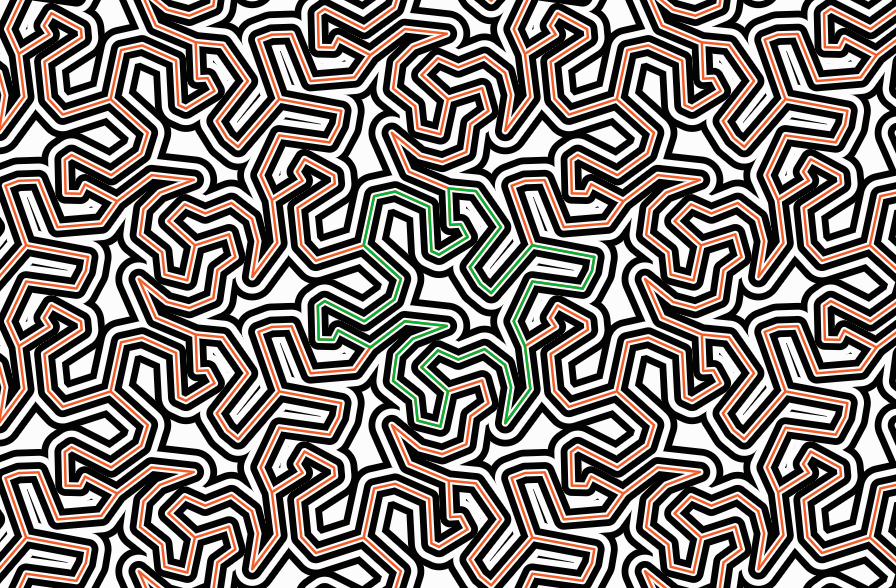
Write a WebGL 1 fragment shader that draws this pattern.

```glsl
precision highp float;
// Interlocking three-fold creature outlines with concentric black and white contours, one outlined in green.
uniform vec2 u_resolution;

#define TALL 503.0        // canvas height in pattern units
#define SPACING 250.0     // distance between repeats
#define CORE 1.05         // half width of the coloured line
#define HALO 3.0          // outer radius of each contour band
#define BAND_1 8.8
#define BAND_2 14.2
#define BAND_3 20.0
#define ORANGE vec3(0.95, 0.36, 0.15)
#define GREEN vec3(0.02, 0.70, 0.22)
#define INK vec3(0.01)
#define PAPER vec3(0.99)

vec2 pen;       // end of the last drawn segment
float nearest;  // squared distance to the current curve

void lineTo(vec2 p, float x, float y) {
  vec2 end = vec2(x, y);
  vec2 along = end - pen;
  vec2 rel = p - pen;
  vec2 gap = rel - along * clamp(dot(rel, along) / dot(along, along), 0.0, 1.0);
  nearest = min(nearest, dot(gap, gap));
  pen = end;
}

// Each edge runs from a rotation centre to a junction of three tiles.
void armEdge(vec2 p) {
  lineTo(p, 9.0, 42.0);
  lineTo(p, 27.0, 46.0);
  lineTo(p, 56.0, 33.0);
  lineTo(p, 58.0, -5.0);
  lineTo(p, 64.5, -8.0);
  lineTo(p, 89.0, 7.0);
  lineTo(p, 83.0, 18.0);
  lineTo(p, 74.0, 17.5);
  lineTo(p, 72.8, 48.6);
}

void headEdge(vec2 p) {
  lineTo(p, 53.0, -10.0);
  lineTo(p, 51.0, -22.0);
  lineTo(p, 43.0, -37.0);
  lineTo(p, 0.0, -31.0);
  lineTo(p, -16.0, -65.0);
  lineTo(p, -6.3, -86.4);
}

void tailEdge(vec2 p) {
  lineTo(p, -6.5, -30.0);
  lineTo(p, -26.0, -25.0);
  lineTo(p, -28.0, -6.0);
  lineTo(p, -47.0, 9.0);
  lineTo(p, -44.0, 31.0);
  lineTo(p, -30.0, 45.0);
  lineTo(p, -1.0, 56.0);
  lineTo(p, -37.0, 60.0);
  lineTo(p, -66.5, 37.6);
}

// Distances to all outlines (x) and to the highlighted one (y).
vec2 outlines(vec2 p) {
  vec2 found = vec2(1e6);
  mat2 turn = mat2(-0.5, 0.8660254, -0.8660254, -0.5);
  vec2 stepA = SPACING * vec2(0.8660254, 0.5);
  vec2 stepB = SPACING * vec2(0.0, 1.0);
  vec2 centre = SPACING / 3.0 * vec2(-0.8660254, 0.5);
  for (int kind = 0; kind < 3; kind++) {
    vec2 q = p - centre;
    float column = q.x / stepA.x;
    vec2 base = floor(vec2(column, q.y / SPACING - 0.5 * column));
    // The four corners of the lattice rhombus around the point
    for (int i = 0; i < 2; i++) {
      for (int j = 0; j < 2; j++) {
        vec2 cell = base + vec2(float(i), float(j));
        vec2 local = q - cell.x * stepA - cell.y * stepB;
        bool home = dot(cell, cell) < 0.5;
        for (int k = 0; k < 3; k++) {
          pen = vec2(0.0);
          nearest = 1e6;
          if (kind == 0) armEdge(local);
          else if (kind == 1) headEdge(local);
          else tailEdge(local);
          found.x = min(found.x, nearest);
          if (home && k < 2) found.y = min(found.y, nearest);
          local = turn * local;
        }
      }
    }
    centre = turn * turn * centre;
  }
  return sqrt(found);
}

void main() {
  float pixel = TALL / u_resolution.y;
  vec2 p = (gl_FragCoord.xy - 0.5 * u_resolution) * pixel;
  vec2 d = outlines(p);

  // Alternating contour bands, from the line outwards
  vec4 passed = clamp((d.x - vec4(HALO, BAND_1, BAND_2, BAND_3)) / pixel + 0.5, 0.0, 1.0);
  float paper = 1.0 - passed.x + passed.y - passed.z + passed.w;
  vec3 color = mix(INK, PAPER, paper);

  // Coloured core lines, the highlighted tile on top
  vec2 core = clamp((CORE - d) / pixel + 0.5, 0.0, 1.0);
  color = mix(color, ORANGE, core.x);
  color = mix(color, GREEN, core.y);
  gl_FragColor = vec4(color, 1.0);
}
```
